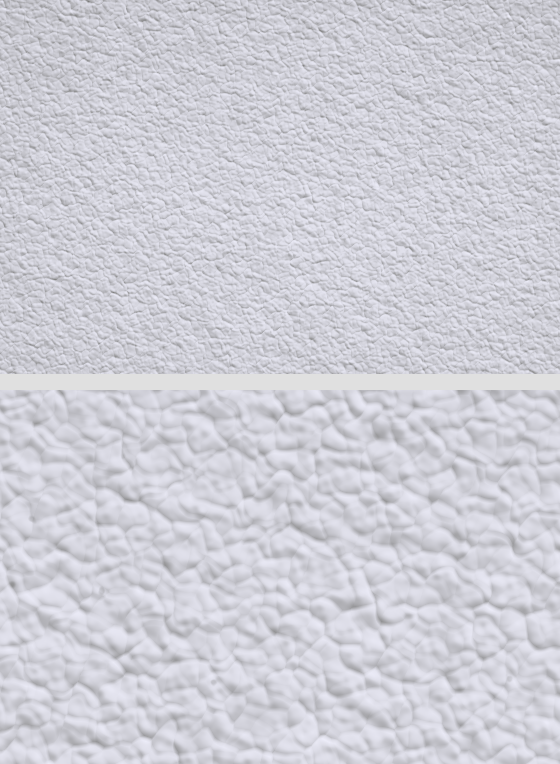
Top, the full canvas; bottom, a detail of the centre.
This texture is drawn by a WebGL 1 fragment shader. Its source:

```glsl
precision highp float;
// Pale roughcast plaster: a height field of rounded grains on slanted lumps,
// lit from above by comparing the height at two nearby points.
// Creases, sparse pits and a soft falloff to the corners finish the wall.

uniform vec2 u_resolution;

float hash(vec2 p) {
  vec3 q = fract(vec3(p.xyx) * 0.1031);
  q += dot(q, q.yzx + 33.33);
  return fract((q.x + q.y) * q.z);
}

vec2 hash2(vec2 p) {
  return vec2(hash(p), hash(p + 71.7));
}

float noise(vec2 p) {
  vec2 i = floor(p);
  vec2 f = fract(p);
  f = f * f * (3.0 - 2.0 * f);
  return mix(mix(hash(i), hash(i + vec2(1.0, 0.0)), f.x),
             mix(hash(i + vec2(0.0, 1.0)), hash(i + vec2(1.0, 1.0)), f.x), f.y);
}

// Domes of varied height around jittered cell points, meeting in creases
float grains(vec2 p) {
  vec2 cell = floor(p);
  float nearest = 4.0;
  for (int y = -1; y <= 1; y++) {
    for (int x = -1; x <= 1; x++) {
      vec2 id = cell + vec2(float(x), float(y));
      vec2 d = id + hash2(id) - p;
      nearest = min(nearest, dot(d, d) + 0.15 * hash(id + 19.3));
    }
  }
  return 1.0 - nearest;
}

// Rotates so that x runs along the streaks, falling to the right
vec2 alongStreaks(vec2 p) {
  return mat2(0.906, 0.423, -0.423, 0.906) * p + 3.0;
}

float plasterHeight(vec2 p) {
  vec2 q = alongStreaks(p);
  vec2 warp = vec2(noise(q * 60.0), noise(q * 60.0 + 57.0)) - 0.5;
  float lumps = 0.4 * noise(q * vec2(22.0, 38.0))
              + 0.45 * noise(q * vec2(42.0, 64.0) + 13.0);
  float grain = 0.8 * grains(q * vec2(64.0, 76.0) + warp);
  return lumps + grain + 0.35 * noise(q * 145.0);
}

// Small dark holes in a few of the cells
float pits(vec2 p) {
  vec2 g = p * 50.0;
  vec2 id = floor(g);
  vec2 center = 0.3 + 0.4 * hash2(id + 5.0);
  float ragged = 0.2 * (noise(p * 190.0) - 0.5);
  float hole = 1.0 - smoothstep(0.03, 0.2, length(fract(g) - center) + ragged);
  return hole * step(0.985, hash(id + 41.0));
}

void main() {
  vec2 uv = gl_FragCoord.xy / u_resolution;
  vec2 p = gl_FragCoord.xy / u_resolution.y;

  // Relief: slopes facing the light brighten, the shaded ones darken more
  vec2 toLight = 0.0046 * vec2(0.38, 0.925);
  float height = plasterHeight(p);
  float slope = height - plasterHeight(p + toLight);
  float relief = slope * (slope > 0.0 ? 0.22 : 0.33);
  float crevice = 0.05 * (height - 1.15);

  // Broad light: brightest right of and below the middle
  vec2 offCenter = uv - vec2(0.56, 0.42);
  float falloff = 0.017 - 0.095 * dot(offCenter, offCenter);
  float blotches = 0.012 * (noise(alongStreaks(p) * vec2(4.0, 7.0)) - 0.5);

  float value = 0.81 + relief + crevice + falloff + blotches - 0.1 * pits(p);
  value = min(value, 0.87 + 0.5 * (value - 0.87));

  vec3 shadowGray = vec3(0.69, 0.69, 0.71);
  vec3 lightGray = vec3(0.86, 0.86, 0.90);
  gl_FragColor = vec4(mix(shadowGray, lightGray, (value - 0.69) / 0.17), 1.0);
}
```
